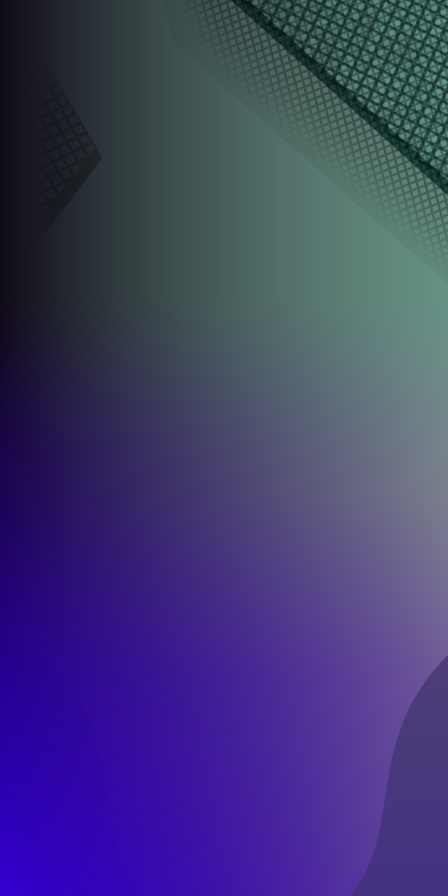
A WebGL 2 fragment shader for this background:

```glsl
#version 300 es
precision highp float;
// Dusk backdrop: a dark-to-green sky sinking into violet, built from blended
// rows of quadratic gradients, with two S-shaped waves at the bottom corners
// and gridded glass towers made of slanted half planes at the top.

uniform vec2 u_resolution;
out vec4 outColor;

const vec2 STEEP_NORMAL = vec2(0.91, 0.41);
const vec2 FLOOR_NORMAL = vec2(-0.447, 0.894);

float hash(vec2 cell) {
  vec3 h = fract(vec3(cell.xyx) * 0.1031);
  h += dot(h, h.yzx + 33.33);
  return fract((h.x + h.y) * h.z);
}

// Smooth coverage of the region where d is negative.
float inside(float d) {
  return clamp(0.5 - d / max(fwidth(d), 0.00001), 0.0, 1.0);
}

// Quadratic gradient through three colours at x = 0, 0.5 and 1.
vec3 rowGradient(vec3 left, vec3 middle, vec3 right, float x) {
  return left * (1.0 - x) * (1.0 - 2.0 * x)
       + middle * 4.0 * x * (1.0 - x)
       + right * x * (2.0 * x - 1.0);
}

// Sky colour; depth runs from 0 at the top to 1 at the bottom.
vec3 skyColor(float x, float depth) {
  vec3 green = rowGradient(vec3(0.06, 0.04, 0.09), vec3(0.28, 0.37, 0.355),
                           vec3(0.40, 0.57, 0.52), x);
  vec3 haze = rowGradient(vec3(0.10, 0.01, 0.32), vec3(0.285, 0.25, 0.44),
                          vec3(0.48, 0.50, 0.55), x);
  vec3 violet = rowGradient(vec3(0.15, 0.0, 0.57), vec3(0.26, 0.13, 0.58),
                            vec3(0.44, 0.36, 0.60), x);
  vec3 blue = rowGradient(vec3(0.20, 0.0, 0.82), vec3(0.24, 0.08, 0.66),
                          vec3(0.42, 0.32, 0.60), x);
  float rise = clamp((depth - 0.33) / 0.22, 0.0, 1.0);
  vec3 color = mix(green, haze, mix(rise, smoothstep(0.0, 1.0, rise), 0.4));
  color = mix(color, violet, clamp((depth - 0.55) / 0.20, 0.0, 1.0));
  return mix(color, blue, clamp((depth - 0.75) / 0.25, 0.0, 1.0));
}

// Sideways offset of the S-shaped wave edge.
float waveOffset(float depth) {
  float s = 0.895 - depth;
  return 0.3 * s + (s > 0.0 ? 21.0 : 40.0) * s * s * s;
}

// Skewed cell coordinates of a window grid.
vec2 windowCells(vec2 p, vec2 normalA, vec2 normalB, vec2 pitch) {
  return vec2(dot(p, normalA), dot(p, normalB)) / pitch;
}

// Coverage of the bars between windows.
float windowBars(vec2 cells, float halfWidth) {
  vec2 toBar = 0.5 - abs(fract(cells) - 0.5);
  vec2 blur = fwidth(cells) * 0.7;
  vec2 bars = 1.0 - smoothstep(halfWidth - blur, halfWidth + blur, toBar);
  return max(bars.x, bars.y);
}

// Right tower: bright upper face, dark ledge and a fading lower face.
vec3 addRightTower(vec3 color, vec2 p) {
  float ledge = p.y - 0.9 * (p.x - 0.534);
  float foot = p.y - 0.88 * (p.x - 0.279);
  float side = 0.365 + 0.25 * p.y - p.x;

  vec2 fineCells = windowCells(p, vec2(0.97, -0.24), vec2(0.37, 0.93),
                               vec2(0.0175, 0.016));
  float fade = smoothstep(0.02, -0.20, foot) * smoothstep(0.0, -0.12, side);
  float fineBars = windowBars(fineCells, 0.16);
  vec3 lower = color * (0.95 - fade * (0.02 + 0.30 * fineBars));
  color = mix(color, lower, inside(max(foot, side)));

  vec2 cells = windowCells(p, STEEP_NORMAL, FLOOR_NORMAL, vec2(0.030, 0.024));
  vec3 pane = color * vec3(0.98, 1.05, 1.05) * (0.94 + 0.14 * hash(floor(cells)));
  vec3 bar = color * vec3(0.42, 0.60, 0.58);
  vec3 upper = mix(pane, bar, windowBars(cells, 0.13));
  color = mix(color, upper, inside(ledge));
  return mix(color, color * vec3(0.33, 0.52, 0.50), inside(abs(ledge) - 0.017));
}

// Left tower: a dim wedge whose corner points to the right.
vec3 addLeftTower(vec3 color, vec2 p) {
  vec2 q = p - vec2(0.229, 0.352);
  float wedge = q.x + (q.y < 0.0 ? -0.59 : 0.76) * q.y;
  float fade = smoothstep(0.06, 0.13, p.x) * smoothstep(0.28, 0.08, abs(q.y));
  vec2 cells = windowCells(p, vec2(0.87, -0.49), vec2(0.45, 0.89), vec2(0.025));
  float face = inside(q.x + 0.76 * q.y + 0.035);
  float shade = mix(0.30, 0.12 + 0.20 * windowBars(cells, 0.14), face);
  return color * (1.0 - shade * fade * inside(wedge));
}

void main() {
  vec2 uv = gl_FragCoord.xy / u_resolution;
  float depth = 1.0 - uv.y;
  vec2 p = vec2(uv.x, 2.0 * depth); // in canvas widths, downwards

  vec3 color = skyColor(uv.x, depth);
  color = addRightTower(color, p);
  color = addLeftTower(color, p);

  // Corner waves share one mirrored edge curve.
  float offset = waveOffset(depth);
  float leftWave = inside(uv.x - 0.242 + offset) * smoothstep(0.66, 0.80, depth);
  float rightWave = inside(0.858 + offset - uv.x) * step(0.6, depth);
  color = mix(color, color * vec3(0.97, 0.85, 0.99), leftWave);
  vec3 plum = mix(vec3(0.29, 0.24, 0.47), vec3(0.27, 0.20, 0.50),
                  smoothstep(0.73, 1.0, depth));
  color = mix(color, plum, rightWave);

  outColor = vec4(color, 1.0);
}
```
